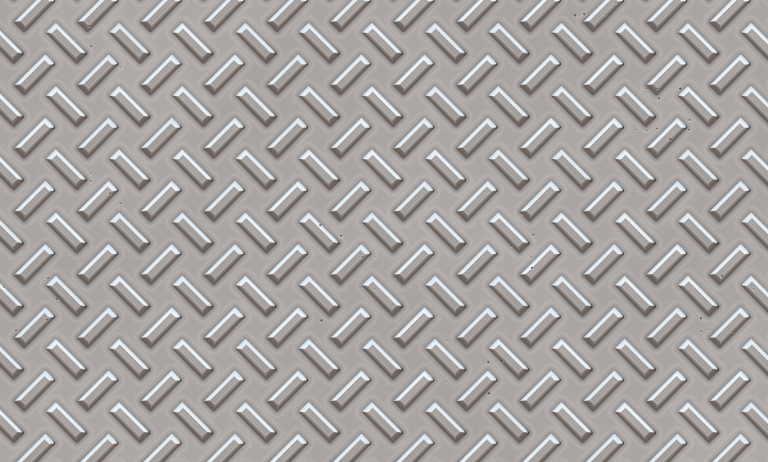
Give the GLSL for this texture, as a Shadertoy shader.

```glsl
// Steel tread plate: two interleaved square lattices of bevelled bars, leaning
// alternately right and left. Each bar is a rounded box whose four bevels are
// lit from above; layered sines stain the plate and clustered cells pit it.

const float COLUMNS = 12.15;               // lattice cells across the canvas
const vec2 ORIGIN = vec2(0.55, 0.13);      // centre of a right-leaning bar
const vec2 HALF_SIZE = vec2(0.355, 0.118); // half length and width, in cells
const float CORNER = 0.028;
const float BEVEL = 0.073;
const float END_SLOPE = 0.78;              // end bevels are longer than sides
const float STAIN = 0.022;
const float CLUSTER_SHARE = 0.13;          // cells that hold pits
const float PIT_SHARE = 0.16;              // pits inside such a cell
const float PIT_GRID = 6.0;

const vec3 STEEL = vec3(0.67, 0.65, 0.64);
const vec3 GLINT = vec3(0.95, 0.97, 0.985);
const vec3 SKY = vec3(0.83, 0.88, 0.93);
const vec3 BROWN = vec3(0.56, 0.53, 0.51);
const vec3 SHADE = vec3(0.42, 0.38, 0.36);
const vec3 INK = vec3(0.14, 0.13, 0.13);

float hash(vec2 p) {
    return fract(sin(dot(p, vec2(127.1, 311.7))) * 43758.5);
}

float roundedBox(vec2 p, vec2 halfSize, float r) {
    vec2 e = abs(p) - halfSize + r;
    return length(max(e, 0.0)) + min(max(e.x, e.y), 0.0) - r;
}

// Soft line of the given half width around v = 0
float line(float v, float width, float aa) {
    return 1.0 - smoothstep(width, width + aa, abs(v));
}

// Broad, slow stains from warped sines, roughly -1 to 1
float stains(vec2 p) {
    float sum = 0.0, amp = 0.5;
    for (int i = 0; i < 4; i++) {
        p += 0.9 * sin(p.yx * 1.3 + float(i) * 2.1);
        sum += amp * sin(p.x) * cos(p.y * 1.2);
        p = mat2(1.3, 0.9, -0.9, 1.3) * p + 1.7;
        amp *= 0.6;
    }
    return sum;
}

// Small dents gathered in a few cells: x = dark pit, y = light lower rim
vec2 pits(vec2 g, float aa) {
    vec2 id = floor(g * PIT_GRID);
    float cluster = step(hash(floor(g) + 4.7), CLUSTER_SHARE);
    float present = cluster * step(hash(id + 0.3), PIT_SHARE);
    vec2 centre = 0.35 + 0.3 * vec2(hash(id + 1.9), hash(id + 8.2));
    vec2 p = (fract(g * PIT_GRID) - centre) / PIT_GRID;
    float radius = mix(0.008, 0.024, hash(id + 5.5));
    float pit = 1.0 - smoothstep(radius - aa * 0.5, radius + aa * 0.5, length(p));
    float rim = line(length(p) - radius, 0.004, aa) * step(p.y, 0.0);
    return present * vec2(pit, rim);
}

// Lays one bar and its contact shadow over the plate colour
vec3 drawBar(vec3 col, vec2 p, float lean, float seed, float aa) {
    vec2 m = vec2(p.x * lean, p.y);
    vec2 q = vec2(m.x + m.y, m.y - m.x) * 0.70711; // both +x and +y face up
    float d = roundedBox(q, HALF_SIZE, CORNER);

    // Contact shadow, heavier below, with a faint pale halo beyond it
    float below = smoothstep(0.12, -0.2, p.y);
    float outer = max(d, 0.0);
    col *= 1.0 - mix(0.16, 0.34, below) * exp(-outer / 0.022);
    col += 0.035 * exp(-pow((outer - 0.085) / 0.03, 2.0));

    // Mitred bevels: choose side or end, then whether it faces the light
    vec2 inset = HALF_SIZE - abs(q);
    inset.x *= END_SLOPE;
    float isEnd = smoothstep(-aa, aa, inset.y - inset.x);
    vec2 facing = smoothstep(-aa, aa, q);
    float lit = mix(facing.y, facing.x, isEnd);
    float depth = min(inset.x, inset.y);
    float t = clamp(depth / BEVEL, 0.0, 1.0);

    vec3 bright = mix(SKY, GLINT, smoothstep(0.15, 0.7, t) * (0.6 + 0.4 * seed));
    vec3 dark = mix(SHADE, BROWN, smoothstep(0.3, 0.75, t) * (1.0 - 0.7 * isEnd));
    vec3 bevel = mix(dark, bright, lit);

    // Flat top, slightly paler towards its upper end, with a worn crease
    vec3 top = STEEL * (0.98 + 0.05 * (seed - 0.5) + 0.09 * q.x);
    float onTop = smoothstep(-aa * 0.5, aa * 0.5, depth - BEVEL);
    vec3 bar = mix(bevel, top, onTop);
    float crease = line(depth - BEVEL, 0.004, aa);
    bar = mix(bar, mix(vec3(0.74, 0.74, 0.75), BROWN, lit), 0.45 * crease);

    // Dark outline and the black notch at the right-hand tip
    bar = mix(bar, SHADE, 0.5 * line(d, 0.004, aa));
    vec2 tip = HALF_SIZE * vec2(lean, -lean);
    float notch = exp(-dot(q - tip, q - tip) / 0.0022) * line(d, 0.012, aa);
    bar = mix(bar, INK, 0.85 * notch);
    return mix(col, bar, smoothstep(aa * 0.5, -aa * 0.5, d));
}

void mainImage(out vec4 fragColor, in vec2 fragCoord) {
    float aa = COLUMNS / iResolution.x;
    vec2 g = fragCoord * aa;

    // Plate with stains and a fine grain
    float grain = sin(g.x * 23.0 + 3.0 * sin(g.y * 9.0)) * sin(g.y * 31.0 + g.x * 7.0);
    vec3 col = STEEL + STAIN * stains(g * 0.65) + 0.004 * grain;

    // The second lattice sits half a cell away and leans the other way
    for (int k = 0; k < 2; k++) {
        vec2 s = g - ORIGIN + 0.5 - 0.5 * float(k);
        float seed = hash(floor(s) + 17.0 * float(k));
        col = drawBar(col, fract(s) - 0.5, 1.0 - 2.0 * float(k), seed, aa);
    }

    vec2 dent = pits(g, aa);
    col = mix(col, SHADE * 0.8, 0.75 * dent.x) + 0.12 * dent.y;
    fragColor = vec4(clamp(col, 0.0, 1.0), 1.0);
}
```
